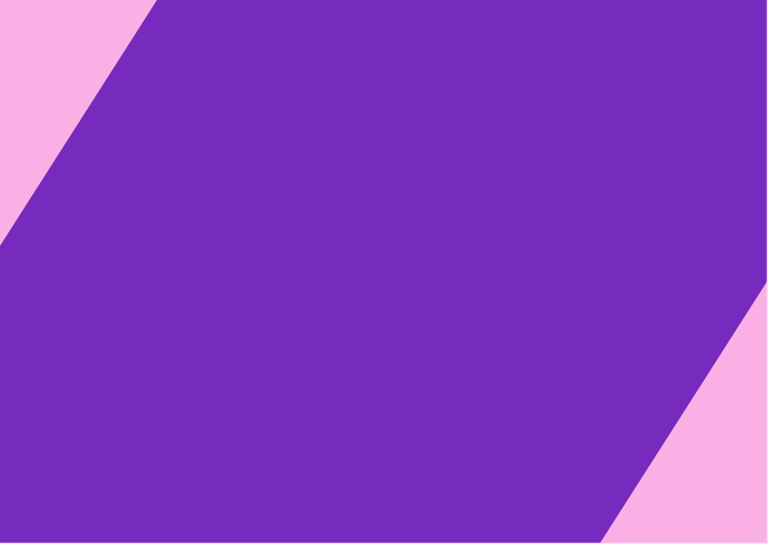
This background is drawn by a Shadertoy shader. Its source:

```glsl
// A broad violet diagonal band crosses a pink ground, leaving two pink corners.
// Two parallel half-planes bound the band, and a hairline pale rim closes
// the right and bottom sides. Edges are smoothed over one pixel.

#define VIOLET vec3(0.463, 0.169, 0.745)
#define PINK vec3(0.984, 0.690, 0.898)
#define RIM_COLOR vec3(0.93, 0.91, 0.94)
#define SLOPE 2.2113        // rise of the band edges across the full width
#define UPPER_EDGE 0.548    // height where the upper edge meets the left side
#define LOWER_EDGE -1.726   // height of the lower edge extended to the left side
#define RIM_WIDTH 0.0023    // in canvas heights

// Pixel coverage of the region where the signed distance is negative
float coverage(float dist, float pixel) {
    return clamp(0.5 - dist / pixel, 0.0, 1.0);
}

void mainImage(out vec4 fragColor, in vec2 fragCoord) {
    vec2 uv = fragCoord / iResolution.xy;
    float pixel = 1.0 / iResolution.y;
    float aspect = iResolution.x / iResolution.y;

    // Signed distance to the band, in canvas heights
    float slope = SLOPE / aspect;
    float offset = uv.y - SLOPE * uv.x;
    float band = max(offset - UPPER_EDGE, LOWER_EDGE - offset);
    band /= length(vec2(slope, 1.0));
    vec3 color = mix(PINK, VIOLET, coverage(band, pixel));

    // Hairline rim along the right and bottom sides
    float rim = min((1.0 - uv.x) * aspect, uv.y) - RIM_WIDTH;
    color = mix(color, RIM_COLOR, coverage(rim, pixel));

    fragColor = vec4(color, 1.0);
}
```
